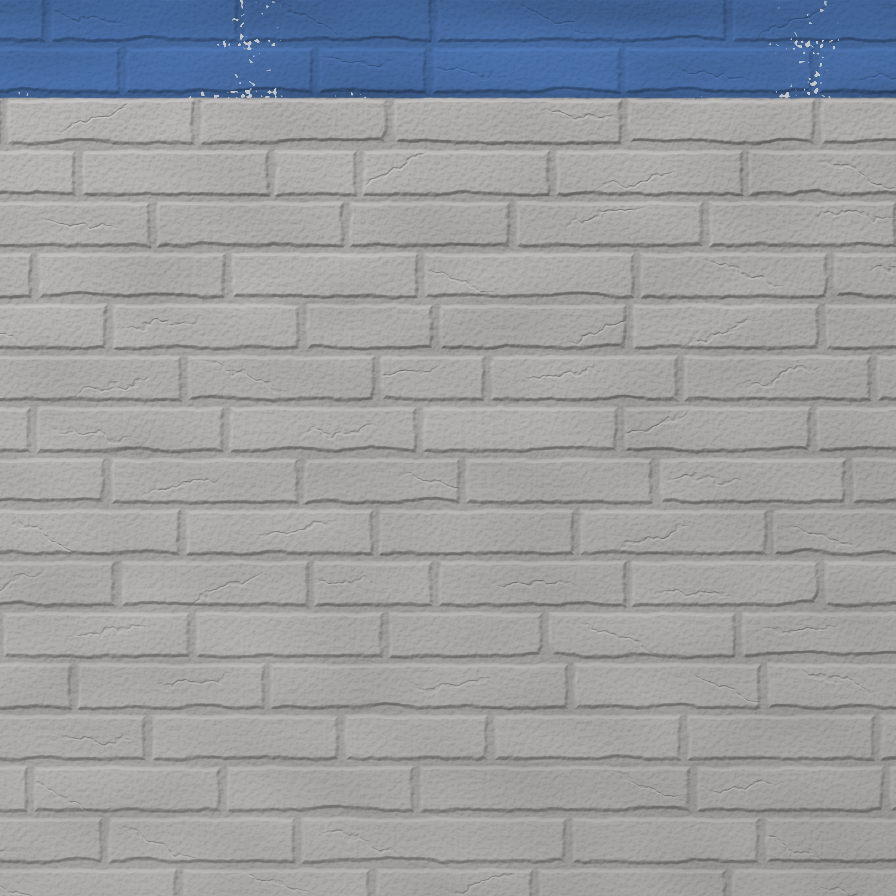
Reproduce this texture procedurally as a WebGL 1 fragment shader.

```glsl
precision highp float;
uniform vec2 u_resolution;

const float BRICK = 0.2155;
const float COURSE = 0.0573;

float hash(vec2 p) {
  return fract(sin(dot(p, vec2(127.1, 311.7))) * 43758.5);
}

float cornerSlope(vec2 cell, vec2 offset) {
  float angle = 6.2832 * hash(cell);
  return dot(vec2(cos(angle), sin(angle)), offset);
}

// Gradient noise, about -0.7 to 0.7
float noise(vec2 p) {
  vec2 i = floor(p), f = fract(p);
  vec2 u = f * f * f * (f * (f * 6.0 - 15.0) + 10.0);
  vec2 e = vec2(1.0, 0.0);
  float low = mix(cornerSlope(i, f), cornerSlope(i + e, f - e), u.x);
  float high = mix(cornerSlope(i + e.yx, f - e.yx), cornerSlope(i + 1.0, f - 1.0), u.x);
  return mix(low, high, u.y);
}

// Left and right ends of a brick; one brick per course has an odd length
vec2 brickSpan(float x, float course) {
  float shift = 0.036 * step(10.0, course) - 0.06 * step(7.0, course);
  float oddStart = 0.29 + mod(0.1267 - 0.0833 * course + shift, BRICK);
  float oddEnd = oddStart + BRICK * mix(0.45, 1.6, hash(vec2(course, 4.0)));
  if (x >= oddStart && x < oddEnd) return vec2(oddStart, oddEnd);
  float origin = x < oddStart ? oddStart : oddEnd;
  float left = origin + floor((x - origin) / BRICK) * BRICK;
  return vec2(left, left + BRICK);
}

// Wandering hairline across part of some bricks
float crack(vec2 q, vec2 halfSize, vec2 id) {
  float middle = halfSize.x * (1.6 * hash(id + 0.3) - 0.8);
  float path = mix(-0.6, 0.6, hash(id + 0.5)) * (q.x - middle)
    + 0.02 * (hash(id + 0.7) - 0.5)
    + 0.012 * noise(q * 45.0 + id * 7.0) + 0.004 * noise(q * 150.0 + id);
  float line = 1.0 - smoothstep(0.0004, 0.0024, abs(q.y - path));
  float reach = 1.0 - smoothstep(0.02, 0.055, abs(q.x - middle));
  return line * reach * step(0.4, hash(id + 0.9));
}

// Height, brick face coverage and tone of the brick
vec3 surface(vec2 p) {
  float course = floor((p.y - 0.0339) / COURSE) + 1.0;
  vec2 span = brickSpan(p.x, course);
  vec2 id = vec2(floor(span.x * 90.0), course);
  vec2 q = p - vec2(0.5 * (span.x + span.y), 0.0339 + (course - 0.5) * COURSE);
  vec2 halfSize = 0.5 * vec2(span.y - span.x, COURSE) - 0.0045;

  // Rough outline with a chipped lower edge
  vec2 e = abs(q) - halfSize;
  float d = length(max(e, 0.0)) + min(max(e.x, e.y), 0.0);
  d += 0.0022 * noise(p * vec2(28.0, 40.0)) + 0.0014 * noise(p * 110.0);
  float lower = 1.0 - smoothstep(-0.022, -0.008, q.y);
  d += 0.009 * lower * max(noise(vec2(p.x * 15.0, course * 5.3)), 0.0);
  float face = 1.0 - smoothstep(-0.0035, 0.002, d);

  float stipple = 0.0009 * noise(p * 170.0) + 0.0004 * noise(p * 330.0);
  float height = 0.0042 * face + stipple - 0.0013 * face * crack(q, halfSize, id);
  return vec3(height, face, hash(id) - 0.5);
}

void main() {
  vec2 p = gl_FragCoord.xy / u_resolution;
  float pixel = 1.0 / u_resolution.y;

  // Light from above, slightly left
  float reach = 0.0012;
  vec3 here = surface(p);
  vec2 slope = vec2(surface(p + vec2(reach, 0.0)).x, surface(p + vec2(0.0, reach)).x);
  slope = (slope - here.x) / reach;
  float lit = dot(slope, vec2(0.45, -0.9));
  float relief = 0.21 * max(lit, -1.1) * step(lit, 0.0) + 0.09 * clamp(lit, 0.0, 0.8);
  relief *= mix(0.75, 1.05, p.y);

  // Grey paint with broad mottling
  float shade = 0.665 + relief - 0.045 * (1.0 - here.y) + 0.02 * here.z;
  shade += 0.035 * noise(p * vec2(9.0, 18.0)) + 0.03 * (p.y - 0.5) - 0.035 * (p.x - 0.5);
  vec3 grey = shade * vec3(1.0, 0.99, 0.98);

  // Blue band with streaks and a darker lip
  float edge = 0.8906;
  float blueShade = mix(1.0, shade / 0.65, 0.75) + 0.12 * noise(p * vec2(4.0, 24.0));
  blueShade -= 0.1 * smoothstep(0.955, 1.0, p.y);
  blueShade -= 0.1 * (1.0 - smoothstep(edge + 0.003, edge + 0.014, p.y));
  vec3 blue = vec3(0.27, 0.41, 0.62) * blueShade;

  // Flaked specks gathered at worn joints and along the lip
  float wornDistance = abs(mod(p.x + 0.03, 0.62) - 0.31);
  float worn = (1.0 - smoothstep(0.01, 0.06, wornDistance)) * mix(1.0, 0.35, here.y);
  float lip = 1.0 - smoothstep(0.002, 0.012, p.y - edge);
  worn = max(worn, lip * smoothstep(0.0, 0.35, noise(vec2(p.x * 11.0, 2.0))));
  float flake = noise(p * 210.0) + 0.5 * noise(p * 70.0);
  float speck = smoothstep(0.0, 0.12, flake + 0.45 * worn - 0.6) * smoothstep(0.1, 0.4, worn);
  blue = mix(blue, vec3(0.76, 0.78, 0.80), speck);

  float band = smoothstep(-pixel, pixel, p.y - edge - 0.0008 * noise(p * 60.0));
  gl_FragColor = vec4(mix(grey, blue, band), 1.0);
}
```
